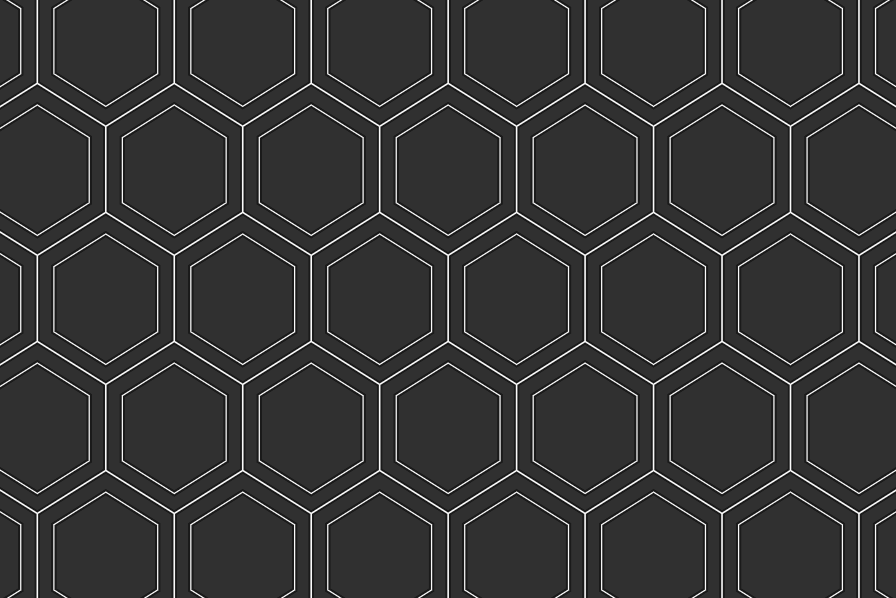
A WebGL 2 fragment shader for this pattern:

```glsl
#version 300 es
precision highp float;
// Honeycomb of thin white outlines on charcoal, with a smaller hexagon nested in each cell.

uniform vec2 u_resolution;
out vec4 fragColor;

// Lengths are fractions of the canvas height.
#define PITCH vec2(0.2290, 0.2158)   // column and row spacing
#define ORIGIN vec2(0.0624, 0.7168)  // centre of one cell
#define INNER_SCALE 0.758            // nested hexagon relative to its cell
#define INNER_SHIFT vec2(0.0, -0.0014)
#define OUTER_WIDTH 0.0027
#define INNER_WIDTH 0.0021
#define RIM 0.0046                   // reach of the dark rim beside each line
#define GROUND vec3(0.19)
#define RIM_COLOR vec3(0.10)
#define LINE_COLOR vec3(0.98)

// Signed distance to the sides of a pointy-top hexagon that fills one cell at scale 1.
float hexagon(vec2 p, float scale) {
    vec2 extent = PITCH * vec2(0.5, 2.0 / 3.0);
    vec2 normal = normalize(vec2(0.5 * extent.y, extent.x));
    p = abs(p);
    return max(p.x - extent.x * scale, dot(p, normal) - normal.y * extent.y * scale);
}

// Offset from the nearest centre of a rectangular lattice.
vec2 latticeOffset(vec2 p, vec2 period) {
    return p - period * floor(p / period + 0.5);
}

// Offset from the centre of the enclosing cell, from two interleaved lattices.
vec2 cellOffset(vec2 p) {
    vec2 period = PITCH * vec2(1.0, 2.0);
    vec2 a = latticeOffset(p, period);
    vec2 b = latticeOffset(p - 0.5 * period, period);
    return hexagon(a, 1.0) < hexagon(b, 1.0) ? a : b;
}

// Pixel coverage of a line, also correct when it is thinner than one pixel.
float lineCoverage(float dist, float width, float pixel) {
    vec2 edges = (vec2(0.5, -0.5) * width - dist) / pixel + 0.5;
    edges = clamp(edges, 0.0, 1.0);
    return edges.x - edges.y;
}

void main() {
    float pixel = 1.0 / u_resolution.y;
    vec2 cell = cellOffset(gl_FragCoord.xy * pixel - ORIGIN);

    float outer = abs(hexagon(cell, 1.0));
    float inner = abs(hexagon(cell - INNER_SHIFT, INNER_SCALE));

    // Dark rims first, then the bright lines over them.
    float rim = 1.0 - smoothstep(RIM - 0.5 * pixel, RIM + 0.5 * pixel, min(outer, inner));
    float line = max(lineCoverage(outer, OUTER_WIDTH, pixel),
                     lineCoverage(inner, INNER_WIDTH, pixel));

    vec3 color = mix(GROUND, RIM_COLOR, rim);
    color = mix(color, LINE_COLOR, line);
    fragColor = vec4(color, 1.0);
}
```
